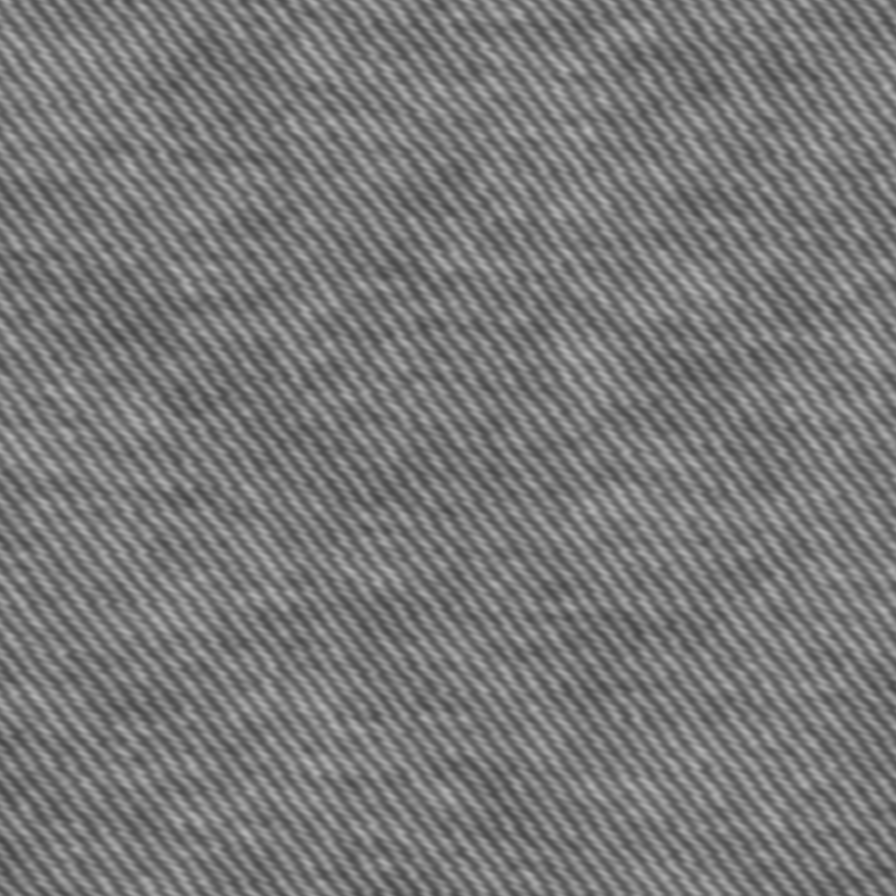
A three.js fragment shader for this texture:

```glsl
// Grey twill cloth: soft diagonal ribs falling from upper left to lower right.
// Each rib is a smooth wave broken into beads by the weft rows; value noise
// bends the ribs and varies the brightness of yarns, stitches and broad areas.

#define RIBS_ACROSS 46.0
#define RIBS_DOWN 36.0
#define ROWS_PER_RIB 3.0
#define BASE_GREY 0.468
#define RIB_CONTRAST 0.112
#define BEAD_CONTRAST 0.026
#define RIB_WANDER 0.55
#define YARN_JITTER 0.20
#define STREAK_AMOUNT 0.085
#define STITCH_AMOUNT 0.13
#define CLOUD_AMOUNT 0.045

varying vec2 vUv;

const float TAU = 6.283185;

float hash(vec2 p) {
  vec3 q = fract(vec3(p.xyx) * 0.1031);
  q += dot(q, q.yzx + 33.33);
  return fract((q.x + q.y) * q.z);
}

// Smooth value noise, centred on zero
float noise(vec2 p) {
  vec2 cell = floor(p);
  vec2 f = fract(p);
  f = f * f * (3.0 - 2.0 * f);
  float low = mix(hash(cell), hash(cell + vec2(1.0, 0.0)), f.x);
  float high = mix(hash(cell + vec2(0.0, 1.0)), hash(cell + vec2(1.0, 1.0)), f.x);
  return mix(low, high, f.y) - 0.5;
}

void main() {
  vec2 uv = vUv;

  // Yarn grid: warp threads across, weft rows down, with a slight sag
  vec2 yarn = uv * vec2(RIBS_ACROSS, RIBS_DOWN) * ROWS_PER_RIB;
  yarn.y += 1.2 * noise(uv * vec2(5.0, 3.0) + 17.0);

  // Diagonal ribs, bent slowly and shifted a little from row to row
  float phase = uv.x * RIBS_ACROSS + uv.y * RIBS_DOWN;
  phase += RIB_WANDER * noise(uv * 4.0 + 5.0);
  phase += YARN_JITTER * noise(vec2(uv.x * 24.0, yarn.y) + 41.0);
  phase += 0.035 * sin(TAU * yarn.y);
  float rib = cos(TAU * phase);

  // Weft beads, strongest on the raised part of a rib
  float raised = 0.5 + 0.5 * rib;
  float bead = cos(TAU * (yarn.y + 0.15 * yarn.x)) * (0.3 + 0.7 * raised);

  // Uneven yarn: long weft streaks, single stitches and broad shading
  float streak = noise(vec2(uv.x * 14.0, yarn.y * 0.8) + 73.0);
  float stitch = noise(yarn * vec2(0.55, 0.75) + 109.0);
  float cloud = noise(uv * 9.0 + 151.0) + 0.6 * noise(uv * 23.0 + 197.0);

  float grey = BASE_GREY + RIB_CONTRAST * rib + BEAD_CONTRAST * bead;
  grey += STREAK_AMOUNT * streak + CLOUD_AMOUNT * cloud;
  grey += STITCH_AMOUNT * stitch * (0.5 + 0.5 * raised);

  gl_FragColor = vec4(vec3(clamp(grey, 0.22, 0.76)), 1.0);
}
```
